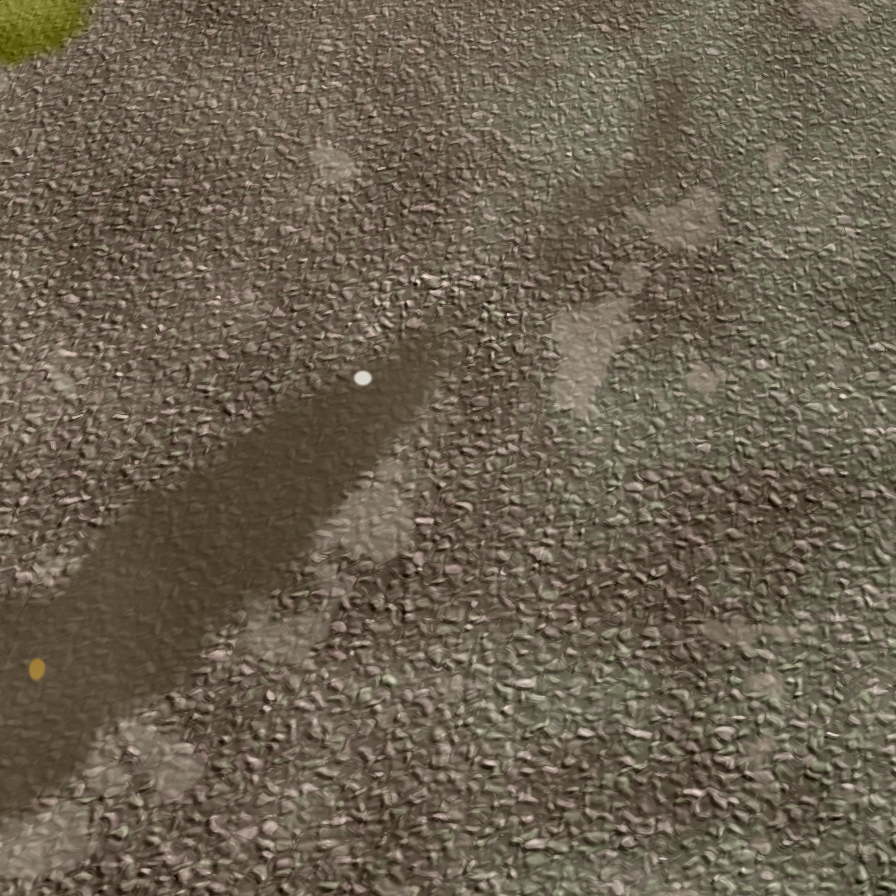
This texture is drawn by a WebGL 2 fragment shader. Its source:

```glsl
#version 300 es
precision highp float;
// Worn gravel track with a muddy diagonal rut, pale slabs and a grassy corner.
uniform vec2 u_resolution;
out vec4 fragColor;

const vec3 GRAVEL_WARM = vec3(0.450, 0.398, 0.342);
const vec3 GRAVEL_COOL = vec3(0.432, 0.412, 0.345);
const vec3 MUD = vec3(0.335, 0.285, 0.215);
const vec3 SLAB = vec3(0.560, 0.515, 0.455);
const vec3 GRASS = vec3(0.400, 0.400, 0.110);
const vec3 PEBBLE = vec3(0.860, 0.840, 0.800);
const vec3 LEAF = vec3(0.700, 0.540, 0.220);
const vec3 LIGHT_TINT = vec3(1.00, 0.99, 0.96);
const vec2 LIGHT_STEP = vec2(0.22, 0.30);  // towards the light, in grain cells
const float NEAR_GRAIN = 0.022;            // cell width at the bottom edge
const float GRAIN_SHRINK = 0.011;          // how much it shrinks towards the top
const float FORESHORTEN = 0.75;
const float RELIEF = 0.17;
const float HEIGHT_TONE = 0.13;
const float MEAN_HEIGHT = 0.75;
const float BLOTCH = 0.20;

vec2 hash2(vec2 p) {
    vec3 q = fract(p.xyx * vec3(0.1031, 0.1030, 0.0973));
    q += dot(q, q.yzx + 33.33);
    return fract((q.xx + q.yz) * q.zy);
}

float valueNoise(vec2 p) {
    vec2 i = floor(p), f = fract(p);
    f = f * f * (3.0 - 2.0 * f);
    float low = mix(hash2(i).x, hash2(i + vec2(1, 0)).x, f.x);
    float high = mix(hash2(i + vec2(0, 1)).x, hash2(i + vec2(1, 1)).x, f.x);
    return mix(low, high, f.y);
}

float fbm(vec2 p) {
    float sum = 0.0, amp = 0.571;
    for (int i = 0; i < 3; i++) {
        sum += amp * valueNoise(p);
        p = mat2(1.6, 1.2, -1.2, 1.6) * p + 17.3;
        amp *= 0.5;
    }
    return sum;
}

// Cellular field of tilted, elongated domes: x = height, y = random tint.
vec2 grains(vec2 p) {
    vec2 cell = floor(p), best = vec2(0.0, 0.5);
    for (int y = -1; y <= 1; y++)
    for (int x = -1; x <= 1; x++) {
        vec2 id = cell + vec2(x, y);
        vec2 shape = hash2(id + 71.7);
        vec2 d = p - id - 0.15 - 0.7 * hash2(id);
        float angle = 6.283 * shape.y;
        d = mat2(cos(angle), -sin(angle), sin(angle), cos(angle)) * d;
        d.x *= 0.65;
        float radius = mix(0.22, 0.52, shape.x);
        float dome = 1.0 - smoothstep(radius * 0.3, radius, length(d));
        dome *= mix(0.35, 1.0, fract(shape.y * 7.0 + shape.x));
        if (dome > best.x) best = vec2(dome, shape.y);
    }
    return best;
}

// Coarse grains over fine grains over rough soil.
vec2 surface(vec2 g) {
    g += 0.5 * (vec2(valueNoise(g * 1.7), valueNoise(g * 1.7 + 40.0)) - 0.5);
    vec2 coarse = grains(g);
    float fine = grains(g * 1.9 + 31.0).x;
    return vec2(coarse.x + 0.5 * fine + 0.6 * fbm(g * 0.9), coarse.y);
}

float blob(vec2 p, float radius) {
    return 1.0 - smoothstep(radius * 0.6, radius, length(p));
}

void main() {
    vec2 uv = gl_FragCoord.xy / u_resolution;

    // Perspective ground coordinates, one unit per grain cell
    float grain = NEAR_GRAIN - GRAIN_SHRINK * uv.y;
    vec2 ground = vec2((uv.x - 0.5) / grain,
                       log(NEAR_GRAIN / grain) / (GRAIN_SHRINK * FORESHORTEN)) + 90.0;
    vec2 top = surface(ground);
    float relief = top.x - surface(ground + LIGHT_STEP).x;
    float blotch = fbm(uv * 9.0 + 5.0) - 0.5;
    float ragged = fbm(uv * 16.0 + 60.0) - 0.5;

    // Rut: a bent diagonal band, broken by rubble and fading uphill
    float across = 0.75 * (uv.y - 0.19 - uv.x * (0.78 + 0.15 * uv.x));
    float halfWidth = max(0.1 - 0.11 * uv.x, 0.035);
    float rut = 1.0 - smoothstep(halfWidth - 0.025, halfWidth + 0.02, abs(across + 0.07 * ragged));
    rut *= 1.0 - smoothstep(0.46, 0.55, uv.x) + 0.5 * blob(vec2(uv.x - 0.69, 0.0), 0.1);
    float rubble = blob((uv - vec2(0.5, 0.645)) * vec2(0.8, 1.4), 0.1);

    // Pale slabs along the lower side of the rut
    float offset = (across + 0.13) / 0.07;
    float band = exp(-offset * offset) * (1.0 - smoothstep(0.65, 0.8, uv.x));
    float slab = smoothstep(0.5, 0.58, fbm(uv * vec2(14.0, 17.0)) + 0.3 * band - 0.25);
    slab *= 1.0 - rut;

    // Base colours, then grain light and shadow
    vec3 color = mix(GRAVEL_WARM, GRAVEL_COOL, smoothstep(0.3, 0.8, uv.x - 0.2 * uv.y + blotch));
    color = mix(color, MUD, rut);
    color = mix(color, SLAB, 0.85 * slab);
    float strength = mix(1.1, 0.85, uv.y) * (1.0 - 0.78 * rut) * (1.0 - 0.5 * slab) * (1.0 + 0.4 * rubble);
    float tone = RELIEF * relief + HEIGHT_TONE * (top.x - MEAN_HEIGHT);
    tone += 0.12 * smoothstep(0.9, 0.97, top.y) * smoothstep(0.3, 0.8, top.x);
    color += LIGHT_TINT * (strength * tone + BLOTCH * blotch * (1.0 - 0.6 * rut));
    color += strength * 0.035 * (top.y - 0.5) * vec3(0.6, -0.6, 0.5);

    // Grass corner, one bright pebble and a fallen leaf
    float turf = 1.0 - smoothstep(0.07, 0.1, length((uv - vec2(0.0, 1.0)) * vec2(0.9, 1.3)) + 0.06 * ragged);
    color = mix(color, GRASS + 0.45 * ragged + 0.1 * relief, turf);
    color = mix(color, PEBBLE, blob((uv - vec2(0.405, 0.578)) * vec2(0.9, 1.1), 0.011));
    color = mix(color, LEAF, 0.8 * blob((uv - vec2(0.04, 0.252)) * vec2(1.0, 0.8) + 0.01 * ragged, 0.011));
    fragColor = vec4(clamp(color, 0.0, 1.0), 1.0);
}
```
